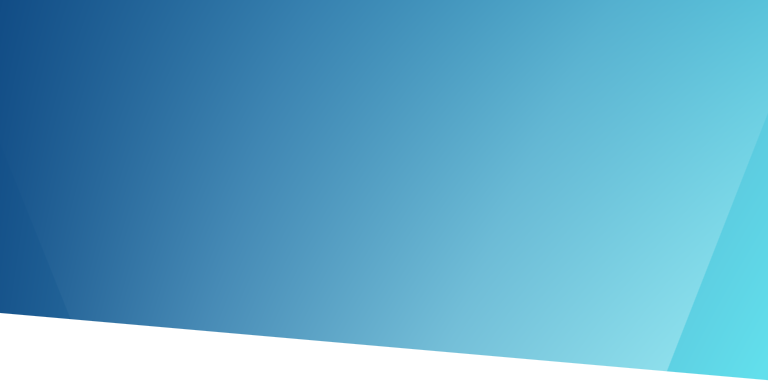
Reproduce this background procedurally as a Shadertoy shader.

```glsl
// Blue to cyan backdrop above a slanted white foot.
// A tilted colour ramp is brightened by a pale panel whose slanted sides
// leave a plain wedge at each edge; half planes cut every straight edge.

const vec3 NAVY  = vec3(0.067, 0.298, 0.522);
const vec3 STEEL = vec3(0.212, 0.502, 0.686);
const vec3 SKY   = vec3(0.329, 0.690, 0.812);
const vec3 CYAN  = vec3(0.384, 0.875, 0.925);
const vec3 WHITE = vec3(1.0);

// Smooth coverage of the half plane to the left of the line a -> b.
float leftOf(vec2 p, vec2 a, vec2 b) {
    vec2 along = b - a;
    vec2 offset = p - a;
    float side = along.x * offset.y - along.y * offset.x;
    return clamp(side / fwidth(side) + 0.5, 0.0, 1.0);
}

// Four colour ramp with linear steps.
vec3 ramp(float t) {
    vec3 color = mix(NAVY, STEEL, clamp(t / 0.4, 0.0, 1.0));
    color = mix(color, SKY, clamp((t - 0.4) / 0.4, 0.0, 1.0));
    return mix(color, CYAN, clamp((t - 0.8) / 0.53, 0.0, 1.0));
}

// Ramp position: grows to the right, and downward more strongly at the right.
float rampPosition(vec2 uv) {
    return uv.x + (1.0 - uv.y) * mix(0.08, 0.35, uv.x);
}

// White veil, strongest toward the lower right.
float veilOpacity(vec2 uv) {
    return (1.0 - uv.y) * mix(0.015, 0.35, uv.x);
}

void mainImage(out vec4 fragColor, in vec2 fragCoord) {
    vec2 uv = fragCoord / iResolution.xy;

    // Background ramp
    vec3 color = ramp(rampPosition(uv));

    // Pale panel between the two wedges
    float panel = leftOf(uv, vec2(0.0, 0.628), vec2(0.092, 0.169))
                * leftOf(uv, vec2(0.8685, 0.034), vec2(1.0, 0.706));
    color = mix(color, WHITE, panel * veilOpacity(uv));

    // Slanted white foot
    float aboveFoot = leftOf(uv, vec2(0.0, 0.185), vec2(1.0, 0.010));
    color = mix(WHITE, color, aboveFoot);

    fragColor = vec4(color, 1.0);
}
```
